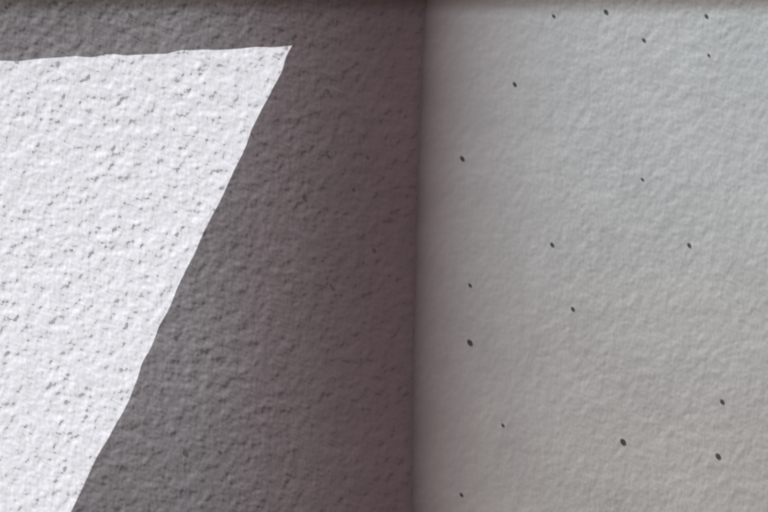
This texture is drawn by a Shadertoy shader. Its source:

```glsl
// Rough plaster walls meeting in a shaded inner corner, with a wedge of sunlight
// on the left wall. Wall tones are gradients measured from the corner; the grain
// is an embossed sum of value noise, and the pits come from a jittered grid.

float hash(vec2 p) {
    vec3 q = fract(vec3(p.xyx) * 0.1031);
    q += dot(q, q.yzx + 33.33);
    return fract((q.x + q.y) * q.z);
}

float noise(vec2 p) {
    vec2 cell = floor(p), f = fract(p);
    f = f * f * (3.0 - 2.0 * f);
    float low = mix(hash(cell), hash(cell + vec2(1, 0)), f.x);
    float high = mix(hash(cell + vec2(0, 1)), hash(cell + vec2(1, 1)), f.x);
    return mix(low, high, f.y);
}

// Height of the plaster; each octave is turned to hide the lattice.
float plaster(vec2 p) {
    float height = 0.0, weight = 0.5;
    p *= 62.0;
    for (int i = 0; i < 3; i++) {
        height += weight * noise(p);
        p = mat2(1.5, 1.1, -1.1, 1.5) * p + 17.3;
        weight *= 0.62;
    }
    return height;
}

// Sparse dark pits, one candidate per grid cell.
float pits(vec2 p, float pixel) {
    const float size = 0.095;
    vec2 cell = floor(p / size);
    vec2 jitter = vec2(hash(cell + 11.0), hash(cell + 47.0));
    vec2 offset = p - (cell + 0.12 + 0.76 * jitter) * size;
    offset.x += 0.35 * offset.y;
    float radius = mix(0.0018, 0.0048, hash(cell + 83.0));
    float dist = length(offset * vec2(1.0, 0.75)) - radius;
    float present = step(0.73, hash(cell + 5.0));
    return present * (1.0 - smoothstep(-pixel, pixel + 0.001, dist));
}

// Signed distance to the sunlit wedge, negative inside.
float sunWedge(vec2 p) {
    float wobble = 0.006 * (noise(p * 28.0) - 0.5);
    float top = p.y - 0.879 - 0.058 * p.x;
    float slant = 0.903 * (p.x - 0.141 - 0.475 * (p.y - 0.004));
    slant -= 0.008 * exp(-pow((p.y - 0.22) / 0.06, 2.0));
    return max(top, slant) + wobble;
}

vec3 leftShade(vec2 p, float gap) {
    vec3 shade = mix(vec3(0.325, 0.27, 0.28), vec3(0.37, 0.325, 0.335), smoothstep(0.02, 0.25, gap));
    shade = mix(shade, vec3(0.485, 0.47, 0.48), smoothstep(0.15, 0.52, gap));
    shade *= 1.0 - 0.09 * smoothstep(0.35, 0.0, p.y) * smoothstep(0.2, 0.5, gap);
    return shade * (1.0 - 0.12 * exp(-gap / 0.012));
}

vec3 rightShade(vec2 p, float gap) {
    vec3 open = mix(vec3(0.635, 0.622, 0.612), vec3(0.685, 0.697, 0.702), smoothstep(0.0, 0.9, p.y));
    vec3 shade = mix(open, vec3(0.355, 0.305, 0.31), exp(-gap / 0.13));
    return shade * (1.0 - 0.16 * exp(-gap / 0.014));
}

void mainImage(out vec4 fragColor, in vec2 fragCoord) {
    vec2 p = fragCoord / iResolution.y;
    float pixel = 1.0 / iResolution.y;

    // Signed distance from the slightly bowed corner, positive on the right wall.
    float corner = p.x - 0.806 - 0.026 * p.y * p.y - 0.003 * (noise(p * 24.0) - 0.5);
    float gap = abs(corner);
    float right = smoothstep(-0.004, 0.004, corner);
    float lit = 1.0 - smoothstep(-pixel, pixel + 0.001, sunWedge(p));

    // Wall tones, with broad uneven patches.
    vec3 color = mix(leftShade(p, gap), rightShade(p, gap), right);
    color *= 1.0 + 0.035 * (noise(p * 9.0) + noise(p * 21.0) - 1.0);
    vec3 sun = vec3(0.885, 0.883, 0.905) - 0.02 * smoothstep(0.4, 1.0, p.y);
    color = mix(color, sun, lit);

    // Grain lit from the upper left, smoother close to the corner.
    vec2 grainPos = vec2(p.x * mix(1.0, 1.12, right), p.y) + 3.0;
    float relief = plaster(grainPos) - plaster(grainPos + vec2(-0.0035, 0.0055));
    float strength = mix(mix(0.55, 0.24, right), 0.32, lit);
    strength *= mix(0.3, 1.0, smoothstep(0.0, 0.4, gap));
    color *= 1.0 + strength * clamp(relief, -0.4, 0.4);

    // Small shadowed hollows stand out in the sunlight.
    float hollow = smoothstep(0.13, 0.32, -relief);
    color *= 1.0 - hollow * mix(0.08 * (1.0 - right), 0.16, lit);

    // Pits, mostly on the right wall.
    float pitDepth = mix(0.22, 0.55, right) * smoothstep(0.02, 0.06, gap);
    color *= 1.0 - pitDepth * pits(p, pixel) * (1.0 - 0.7 * lit);

    // Brown shade gathered under the top edge.
    float eave = smoothstep(0.965, 1.005, p.y);
    color *= mix(vec3(1.0), vec3(0.76, 0.72, 0.7), eave);
    color *= 1.0 - 0.08 * smoothstep(0.88, 1.0, p.y) * (1.0 - right);

    fragColor = vec4(clamp(color, 0.0, 1.0), 1.0);
}
```
